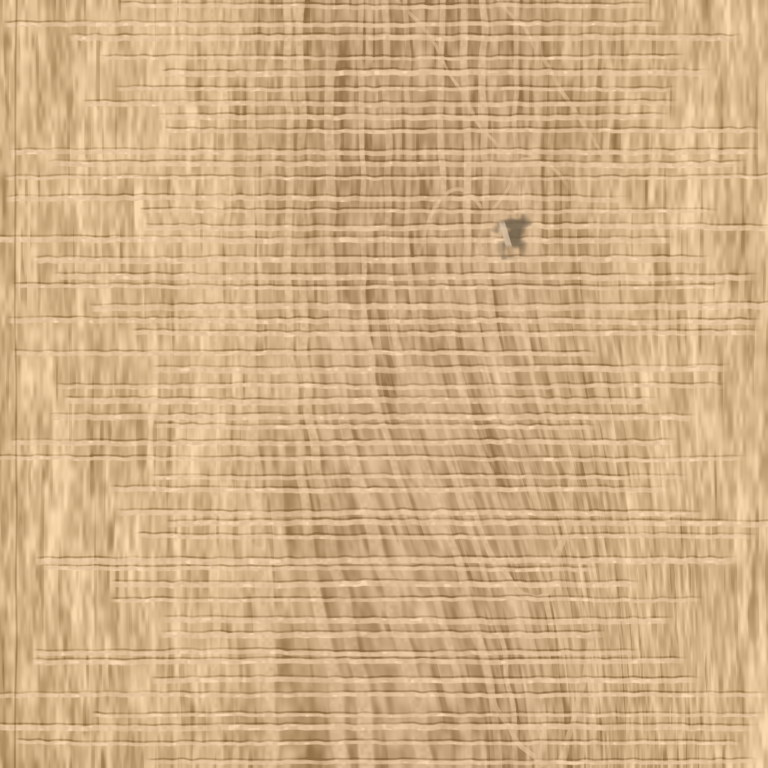
A Shadertoy shader for this texture:

```glsl
// Rough-sawn oak board: upright fibres, pale leaning veins, ragged saw ridges and a small knot.

float hash(vec2 p) {
    return fract(sin(dot(p, vec2(127.1, 311.7))) * 43758.5453);
}

float noise(vec2 p) {
    vec2 i = floor(p), f = fract(p);
    f = f * f * (3.0 - 2.0 * f);
    return mix(mix(hash(i), hash(i + vec2(1, 0)), f.x),
               mix(hash(i + vec2(0, 1)), hash(i + vec2(1, 1)), f.x), f.y);
}

// Soft-edged band around distance zero
float band(float d, float halfWidth) {
    return 1.0 - smoothstep(halfWidth - 0.0013, halfWidth + 0.0013, abs(d));
}

// Distance to a parabola with a separate steepness on each side
float archDistance(vec2 p, vec2 apex, float left, float right) {
    float dx = p.x - apex.x, k = dx < 0.0 ? left : right;
    return (p.y - apex.y - k * dx * dx) / sqrt(1.0 + 4.0 * k * k * dx * dx);
}

// Grain coordinate: fibres lean right towards the bottom, mostly mid-board
float grainCoord(vec2 p) {
    float lean = 0.14 * smoothstep(0.72, 0.0, p.y);
    float middle = smoothstep(0.25, 0.66, p.x) * (1.0 - smoothstep(0.68, 0.98, p.x));
    return p.x - lean * middle + 0.012 * (noise(p * vec2(5.0, 4.0)) - 0.5);
}

// Upright veins, strongest mid-board: x = pale core, y = dark flank
vec2 veins(vec2 p, float u) {
    vec2 amount = vec2(0.0);
    for (int j = -1; j <= 1; j++) {
        float id = floor(u * 31.0) + float(j);
        float centre = (id + 0.5 + 0.6 * (hash(vec2(id, 3.0)) - 0.5)) / 31.0;
        float wobble = 0.005 * (noise(vec2(id * 7.0, p.y * 26.0)) - 0.5);
        float width = mix(0.0022, 0.0058, hash(vec2(id, 9.0)));
        float strength = 0.35 + 0.65 * noise(vec2(id * 5.0, p.y * 14.0));
        float d = u - centre + wobble;
        amount.x = max(amount.x, band(d, width) * strength);
        amount.y = max(amount.y, band(d - width - 0.0025, 0.0015) * strength);
    }
    return amount * smoothstep(0.1, 0.34, p.x) * (1.0 - smoothstep(0.6, 0.86, p.x));
}

// Cathedral curves: U shapes low down, slanted streaks above, arches by the knot
float curves(vec2 p) {
    float amount = 0.0;
    p += 0.012 * (vec2(noise(p * 25.0), noise(p * 25.0 + 9.0)) - 0.5);
    for (int i = 0; i < 2; i++) {
        float n = float(i);
        float cup = archDistance(p, vec2(0.7 + 0.02 * n, 0.225 - 0.22 * n), 16.0, 70.0);
        float slant = (p.x - 0.55 - 0.13 * n - 0.65 * (0.96 - p.y)) * 0.84;
        float arch = archDistance(p, vec2(0.59 + 0.1 * n, 0.75 + 0.04 * n), -35.0, -14.0);
        float low = 1.0 - smoothstep(0.3, 0.5, p.y + 0.2 * n);
        float high = smoothstep(0.76, 0.82, p.y);
        float near = 1.0 - smoothstep(0.03, 0.06, abs(p.x - 0.59 - 0.1 * n));
        amount = max(amount, max(band(cup, 0.004) * low, band(slant, 0.0025) * high));
        amount = max(amount, band(arch, 0.0025) * near);
    }
    return amount * (0.55 + 0.45 * noise(p * 30.0));
}

// Saw ridges: x = pale crest, y = dark groove along the upper edge
vec2 sawRidges(vec2 p) {
    vec2 marks = vec2(0.0);
    for (int j = -1; j <= 1; j++) {
        float id = floor(p.y * 49.0) + float(j);
        float centre = (id + 0.5 + 0.65 * (hash(vec2(id, 1.0)) - 0.5)) / 49.0;
        float wobble = 0.003 * (noise(vec2(p.x * 6.0, id * 3.0)) - 0.5)
                     + 0.002 * (noise(vec2(p.x * 80.0, id * 5.0)) - 0.5);
        float d = p.y - centre + wobble;
        float start = 0.24 * hash(vec2(id, 5.0)) - 0.02;
        float end = 1.03 - 0.25 * pow(hash(vec2(id, 7.0)), 1.5);
        float span = smoothstep(start, start + 0.012, p.x)
                   * (1.0 - smoothstep(end - 0.03, end, p.x));
        float width = mix(0.0018, 0.0038, hash(vec2(id, 11.0)));
        float ragged = 0.6 + 0.4 * noise(vec2(p.x * 45.0, id * 9.0));
        marks.x = max(marks.x, band(d, width) * span * ragged);
        marks.y = max(marks.y, band(d - width - 0.0018, 0.0012) * span
                * (0.3 + 0.7 * noise(vec2(p.x * 24.0, id * 4.0 + 50.0))));
    }
    return marks;
}

void mainImage(out vec4 fragColor, in vec2 fragCoord) {
    vec2 p = fragCoord / iResolution.xy;
    float u = grainCoord(p);

    // Base tone: pale sides, browner middle, cloudy drift
    float middle = exp(-pow((p.x - 0.56) / 0.25, 2.0));
    float tone = mix(0.76, 0.28, middle) + 0.3 * (noise(p * vec2(7.0, 4.0)) - 0.5);

    // Fibres at three widths, broken along their length
    tone += 0.38 * (noise(vec2(u * 60.0, p.y * 4.0)) - 0.5);
    tone += 0.65 * (noise(vec2(u * 145.0, p.y * 20.0)) - 0.5);
    tone += 0.60 * (noise(vec2(u * 240.0, p.y * 55.0)) - 0.5);
    float pore = smoothstep(0.68, 0.9, noise(vec2(u * 170.0 + 40.0, p.y * 16.0)));
    tone -= 0.4 * pore;

    // Veins and ridges over the fibres
    vec2 vein = veins(p, u);
    vec2 ridge = sawRidges(p);
    float grit = noise(p * 210.0) - 0.5;
    tone -= 0.25 * vein.y;
    tone = mix(tone, 0.84 + 0.4 * grit, 0.85 * max(vein.x, curves(p)));
    tone -= 0.75 * ridge.y;
    tone = mix(tone, 0.97 + 0.4 * grit, 0.92 * ridge.x);
    tone += 0.35 * ridge.x * smoothstep(0.72, 0.92, noise(p * vec2(110.0, 160.0)));

    // Seam near the left edge
    tone -= 0.6 * band(p.x - 0.019 - 0.003 * noise(vec2(p.y * 12.0, 2.0)), 0.0012);

    vec3 col = mix(vec3(0.68, 0.55, 0.40), vec3(0.92, 0.79, 0.64), clamp(tone, -0.5, 1.25));
    col.b -= 0.022 * (1.0 - middle) * (1.0 - ridge.x);

    // Knot: grey ragged core with a pale chip
    vec2 q = p - vec2(0.667, 0.695);
    float r = length(q * vec2(1.0, 0.65)) + 0.024 * (noise(p * 110.0) - 0.5);
    col = mix(col, vec3(0.42, 0.36, 0.28), 0.8 * (1.0 - smoothstep(0.004, 0.022, r)));
    float chip = band(q.x + 0.009 + 0.3 * q.y, 0.004) * (1.0 - smoothstep(0.012, 0.02, abs(q.y)));
    col = mix(col, vec3(0.86, 0.77, 0.66), 0.8 * chip);

    fragColor = vec4(col, 1.0);
}
```
